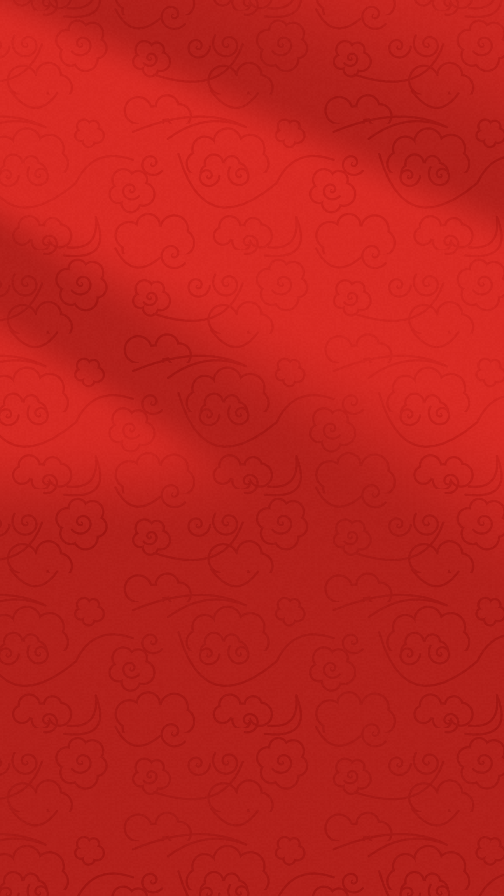
This pattern is drawn by a Shadertoy shader. Its source:

```glsl
// Red silk with diagonal folds of light and a faint line pattern of curling clouds.
// Cloud outlines, spirals and swooshes are distance functions repeated on one tile;
// the folds are soft slanted edges. The canvas is SPAN units wide, y runs downwards.

const float SPAN = 4.32;
const vec2 TILE = vec2(1.72, 2.05);
const float LINE_HALF = 0.010;
const vec3 SHADE = vec3(0.700, 0.125, 0.105);
const vec3 LIT = vec3(0.852, 0.166, 0.140);
const vec3 INK_TINT = vec3(0.90, 0.68, 0.68);
const float GRAIN = 0.014;
const float GRAIN_CELLS = 288.0;
const float TAU = 6.2831853;

float hash(vec2 p) {
    return fract(sin(dot(p, vec2(127.1, 311.7))) * 43758.5453);
}

float noise(vec2 p) {
    vec2 i = floor(p), f = fract(p);
    f = f * f * (3.0 - 2.0 * f);
    return mix(mix(hash(i), hash(i + vec2(1, 0)), f.x),
               mix(hash(i + vec2(0, 1)), hash(i + vec2(1, 1)), f.x), f.y);
}

// Position relative to the nearest repeat of a motif centre
vec2 around(vec2 p, vec2 centre) {
    return mod(p - centre + 0.5 * TILE, TILE) - 0.5 * TILE;
}

// Scalloped outline of lobes on an ellipse, left open below the cut
float puff(vec2 p, vec2 size, float lobes, float cut) {
    float body = (length(p / size) - 1.0) * min(size.x, size.y);
    float chord = 2.0 * sqrt(size.x * size.y) * sin(0.5 * TAU / lobes);
    for (float i = 0.0; i < lobes; i++) {
        float a = TAU * (i + 0.25) / lobes;
        float r = chord * mix(0.58, 0.80, hash(vec2(i, lobes)));
        body = min(body, length(p - size * vec2(cos(a), sin(a))) - r);
    }
    return max(abs(body), p.y - cut);
}

// Spiral line; face of -1 mirrors it
float spiral(vec2 p, float radius, float turns, float face) {
    p.x *= face;
    float pitch = radius / turns;
    float a = atan(p.y, p.x) / TAU;
    float t = clamp(a + round(length(p) / pitch - a), 0.0, turns);
    return length(p - pitch * t * vec2(cos(TAU * t), sin(TAU * t)));
}

// Quadratic curve from a to c, bent towards b
float swoosh(vec2 p, vec2 a, vec2 b, vec2 c) {
    float d = 9.0;
    vec2 from = a;
    for (int i = 1; i <= 12; i++) {
        float t = float(i) / 12.0;
        vec2 to = mix(mix(a, b, t), mix(b, c, t), t);
        vec2 v = to - from, w = p - from;
        d = min(d, length(w - v * clamp(dot(w, v) / dot(v, v), 0.0, 1.0)));
        from = to;
    }
    return d;
}

// Small round blossom with a spiral heart
float blossom(vec2 p, float size, float lobes, float face) {
    return min(puff(p, vec2(size), lobes, 1.0), spiral(p, size * 0.8, 1.4, face));
}

float cloudLines(vec2 p) {
    // Great cloud with a round belly and a trailing tail
    vec2 q = around(p, vec2(1.95, 3.42));
    float d = puff(q, vec2(0.25, 0.15), 7.0, 0.10);
    d = min(d, puff(q - vec2(-0.04, 0.09), vec2(0.13, 0.07), 5.0, 0.02));
    d = min(d, spiral(q - vec2(-0.17, 0.14), 0.10, 1.5, -1.0));
    d = min(d, spiral(q - vec2(0.11, 0.13), 0.11, 1.6, 1.0));
    d = min(d, swoosh(q, vec2(-0.42, -0.05), vec2(-0.20, 0.72), vec2(0.42, 0.20)));
    q = around(p, vec2(2.50, 3.45));
    d = min(d, swoosh(q, vec2(-0.13, 0.17), vec2(0.02, -0.15), vec2(0.36, -0.03)));
    d = min(d, spiral(q - vec2(0.52, 0.00), 0.11, 1.4, -1.0));
    // Blossoms
    d = min(d, puff(around(p, vec2(2.48, 3.19)), vec2(0.07), 5.0, 1.0));
    d = min(d, blossom(around(p, vec2(2.84, 3.68)), 0.11, 5.0, -1.0));
    d = min(d, blossom(around(p, vec2(2.42, 4.48)), 0.13, 6.0, 1.0));
    // Lobed cloud and its crescent
    q = around(p, vec2(2.07, 4.05));
    d = min(d, puff(q, vec2(0.17, 0.07), 5.0, 0.13));
    d = min(d, spiral(q - vec2(0.06, 0.08), 0.10, 1.3, 1.0));
    d = min(d, swoosh(q, vec2(0.47, -0.14), vec2(0.62, 0.24), vec2(0.20, 0.19)));
    d = min(d, swoosh(q, vec2(0.47, -0.14), vec2(0.50, 0.15), vec2(0.23, 0.12)));
    // Wide cloud
    q = around(p, vec2(1.33, 4.10));
    d = min(d, puff(q, vec2(0.23, 0.12), 6.0, 0.12));
    d = min(d, spiral(q - vec2(0.15, 0.13), 0.13, 1.4, -1.0));
    d = min(d, swoosh(q, vec2(-0.34, 0.08), vec2(-0.20, 0.36), vec2(0.04, 0.16)));
    // Row of swirls on a long swoosh
    q = around(p, vec2(1.62, 4.58));
    d = min(d, spiral(q - vec2(0.33, -0.10), 0.13, 1.6, 1.0));
    d = min(d, spiral(q - vec2(0.07, -0.08), 0.11, 1.5, -1.0));
    d = min(d, blossom(q - vec2(-0.33, 0.02), 0.09, 5.0, 1.0));
    d = min(d, swoosh(q, vec2(0.46, -0.10), vec2(0.30, 0.36), vec2(-0.30, 0.16)));
    // Low clouds with pointed tails
    q = around(p, vec2(2.07, 4.82));
    d = min(d, puff(q, vec2(0.17, 0.08), 4.0, 0.08));
    d = min(d, swoosh(q, vec2(-0.26, 0.06), vec2(-0.05, 0.34), vec2(0.14, 0.08)));
    q = around(p, vec2(1.36, 3.02));
    d = min(d, puff(q, vec2(0.19, 0.06), 4.0, 0.08));
    d = min(d, swoosh(q, vec2(-0.22, 0.16), vec2(0.36, -0.08), vec2(0.75, 0.12)));
    return min(d, swoosh(q, vec2(0.08, 0.22), vec2(0.40, -0.02), vec2(0.75, 0.12)));
}

// Amount of light on the folds, 0 in shade and 1 when lit
float foldLight(vec2 p) {
    float top = p.y - 0.03 - 0.46 * p.x;
    float upper = max(smoothstep(-0.32, 0.20, top), 0.6 * (1.0 - smoothstep(-1.8, -0.5, top)));
    float soft = 0.25 + 0.14 * p.x;
    upper *= 1.0 - smoothstep(-soft, soft, p.y - 1.85 - 0.58 * p.x);
    float lower = smoothstep(-0.20, 0.28, p.y - 2.75 - 0.62 * p.x);
    lower *= (1.0 - smoothstep(3.7, 4.6, p.y)) * (1.0 - smoothstep(1.1, 2.6, p.x));
    return max(upper, 0.9 * lower);
}

void mainImage(out vec4 fragColor, in vec2 fragCoord) {
    float pixel = SPAN / iResolution.x;
    vec2 p = vec2(fragCoord.x, iResolution.y - fragCoord.y) * pixel;
    float light = foldLight(p);
    vec3 color = mix(SHADE, LIT, light);
    // Lines fade in and out, and are fainter in the light
    float ink = 1.0 - smoothstep(LINE_HALF - 0.5 * pixel, LINE_HALF + 0.5 * pixel, cloudLines(p));
    ink *= mix(0.45, 1.0, noise(p * 1.3)) * mix(1.0, 0.7, light);
    color *= mix(vec3(1.0), INK_TINT, ink);
    color += GRAIN * (hash(floor(p / SPAN * GRAIN_CELLS)) - 0.5);
    fragColor = vec4(color, 1.0);
}
```
